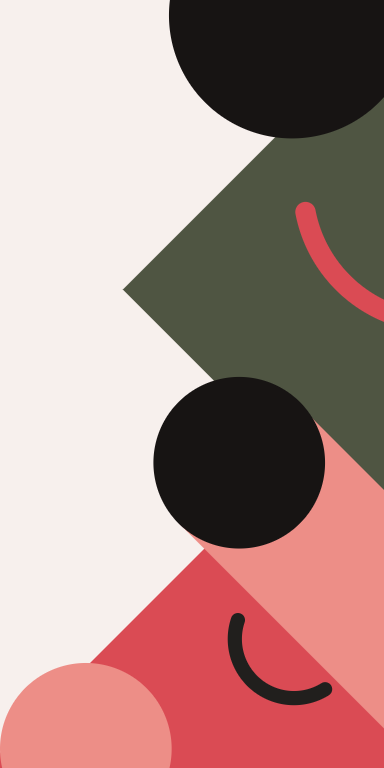
Give the GLSL for this background, as a WebGL 2 fragment shader.

```glsl
#version 300 es
precision highp float;

uniform vec2 u_resolution;
out vec4 fragColor;

const vec3 CREAM = vec3(0.97, 0.94, 0.93);
const vec3 OLIVE = vec3(0.31, 0.335, 0.26);
const vec3 INK = vec3(0.09, 0.08, 0.075);
const vec3 SOFT_INK = vec3(0.13, 0.12, 0.115);
const vec3 PINK = vec3(0.93, 0.555, 0.53);
const vec3 RED = vec3(0.855, 0.295, 0.33);

float circle(vec2 p, vec2 center, float radius) {
    return distance(p, center) - radius;
}

// Round-capped arc, spread evenly about the angle mid
float arc(vec2 p, vec2 center, float radius, float mid, float spread, float halfWidth) {
    vec2 d = p - center;
    vec2 q = vec2(dot(d, vec2(cos(mid), sin(mid))), abs(dot(d, vec2(-sin(mid), cos(mid)))));
    float a = min(atan(q.y, q.x), spread);
    return distance(q, radius * vec2(cos(a), sin(a))) - halfWidth;
}

void paint(inout vec3 color, vec3 ink, float dist) {
    float pixel = 1.0 / u_resolution.x;
    color = mix(color, ink, clamp(0.5 - dist / pixel, 0.0, 1.0));
}

void main() {
    // Canvas is one unit wide and two units tall
    vec2 p = gl_FragCoord.xy / u_resolution.x;
    float u = p.x - p.y;
    float v = p.x + p.y;
    vec3 color = CREAM;

    // Diagonal blocks
    float diamond = max(-0.926 - u, 1.566 - v) * 0.7071;
    float wedge = max(-0.039 - u, v - 1.2) * 0.7071;
    float band = max(-0.172 - u, abs(v - 1.4135) - 0.3105) * 0.7071;
    paint(color, OLIVE, diamond);
    paint(color, RED, wedge);
    paint(color, PINK, band);

    // Discs
    paint(color, INK, circle(p, vec2(0.7605, 1.96), 0.3205));
    paint(color, INK, circle(p, vec2(0.623, 0.795), 0.2235));
    paint(color, PINK, circle(p, vec2(0.2235, 0.05), 0.2235));

    // Curved strokes
    paint(color, RED, arc(p, vec2(1.145, 1.5155), 0.356, 4.555, 1.222, 0.0265));
    paint(color, SOFT_INK, arc(p, vec2(0.7655, 0.336), 0.154, 4.042, 1.225, 0.0185));

    fragColor = vec4(color, 1.0);
}
```
